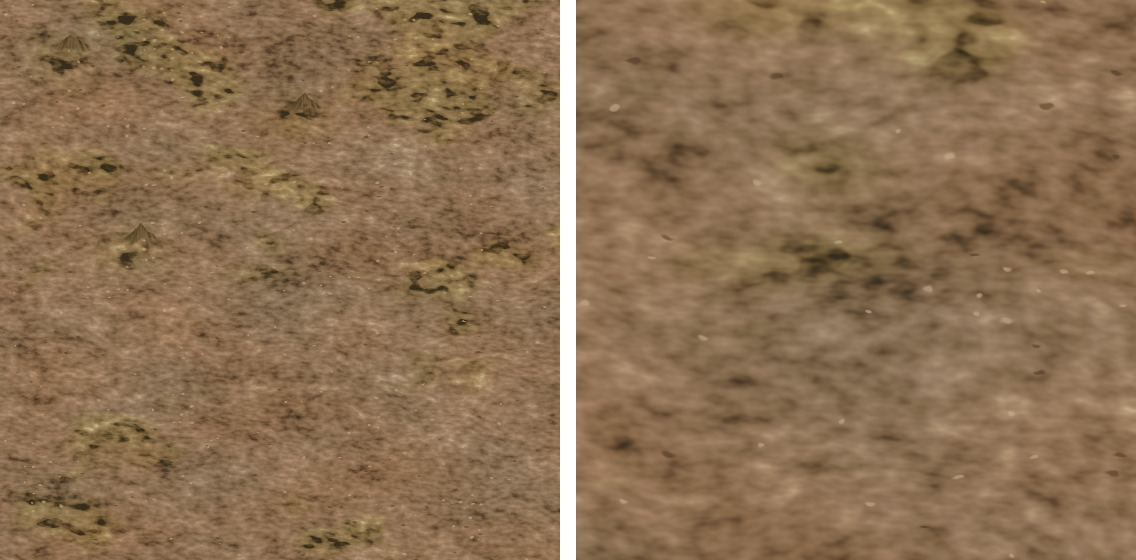
Left: the whole. Right: its middle third, enlarged.
Reproduce this texture procedurally as a WebGL 2 fragment shader.

```glsl
#version 300 es
precision highp float;
// Dry earth seen at a low angle: streaky soil from stretched gradient noise octaves,
// with olive scrub patches, small ribbed mounds, pale pebbles and dark chips on top.
// Everything adjusts one tone value, which is finally looked up in a colour ramp.

uniform vec2 u_resolution;
out vec4 fragColor;

const float TAU = 6.2831853;
const float SLANT = 0.06;                   // streaks fall slightly to the right
const float BASE_TONE = 2.45;               // ramp position of plain soil
const vec2 SOIL_SCALE = vec2(3.0, 6.0);     // coarsest octave, stretched sideways
const float OCTAVE_STEP = 2.2;
const float OCTAVE_WEIGHT[6] = float[6](1.2, 1.2, 1.6, 2.2, 2.4, 1.0);
const vec2 PATCH_SCALE = vec2(3.2, 6.0);
const vec2 LEAF_SCALE = vec2(24.0, 50.0);
const float LEAF_SHADE = 2.7;
const float STRAW_LIGHT = 1.1;
const vec2 MOUND_GRID = vec2(5.0, 8.0);
const float MOUND_CHANCE = 0.3;
const vec2 PEBBLE_GRID = vec2(60.0, 62.0);
const vec2 CHIP_GRID = vec2(45.0, 70.0);
const vec3 SCRUB_TINT = vec3(0.97, 1.0, 0.87);

// Ramp from deep shade through soil to pebble; tone 0 is the second entry.
const vec3 RAMP[8] = vec3[8](
    vec3(0.22, 0.18, 0.12), vec3(0.36, 0.27, 0.18), vec3(0.47, 0.36, 0.25),
    vec3(0.53, 0.42, 0.30), vec3(0.58, 0.46, 0.35), vec3(0.63, 0.51, 0.39),
    vec3(0.69, 0.58, 0.45), vec3(0.80, 0.71, 0.60));

vec3 hash3(vec2 cell, int seed) {
    uvec3 v = uvec3(ivec3(ivec2(cell), seed)) * 1664525u + 1013904223u;
    v.x += v.y * v.z; v.y += v.z * v.x; v.z += v.x * v.y;
    v ^= v >> 16u;
    v.x += v.y * v.z; v.y += v.z * v.x; v.z += v.x * v.y;
    return vec3(v >> 16u) / 65535.0;
}

float cornerSlope(vec2 cell, vec2 corner, vec2 f, int seed) {
    float angle = TAU * hash3(cell + corner, seed).x;
    return dot(vec2(cos(angle), sin(angle)), f - corner);
}

float gradientNoise(vec2 p, int seed) {
    vec2 cell = floor(p), f = p - cell;
    vec2 w = f * f * f * (f * (f * 6.0 - 15.0) + 10.0);
    float low = mix(cornerSlope(cell, vec2(0, 0), f, seed), cornerSlope(cell, vec2(1, 0), f, seed), w.x);
    float high = mix(cornerSlope(cell, vec2(0, 1), f, seed), cornerSlope(cell, vec2(1, 1), f, seed), w.x);
    return mix(low, high, w.y);
}

float soilTone(vec2 p) {
    float tone = BASE_TONE;
    vec2 scale = SOIL_SCALE;
    for (int i = 0; i < 6; i++) {
        tone += OCTAVE_WEIGHT[i] * gradientNoise(p * scale, i);
        scale *= OCTAVE_STEP;
    }
    return tone;
}

// Coverage of small flattened spots, at most one per grid cell.
float specks(vec2 p, vec2 grid, float chance, int seed) {
    vec2 cell = floor(p * grid);
    vec3 place = hash3(cell, seed), form = hash3(cell, seed + 1);
    vec2 radius = mix(0.12, 0.28, form.x) * vec2(1.0, mix(0.5, 0.8, form.y));
    float d = length((fract(p * grid) - 0.3 - 0.4 * place.xy) / radius);
    return step(place.z, chance) * (1.0 - smoothstep(0.45, 1.1, d));
}

// Scattered mounds: x = coverage, y = tone, z = surrounding scrub.
vec3 mounds(vec2 p) {
    vec3 result = vec3(0.0);
    float fray = gradientNoise(p * vec2(70.0, 90.0), 20);
    for (int j = -1; j <= 1; j++)
    for (int i = -1; i <= 1; i++) {
        vec2 cell = floor(p * MOUND_GRID) + vec2(i, j);
        vec3 place = hash3(cell, 21), form = hash3(cell, 22);
        vec2 centre = (cell + 0.2 + 0.6 * place.xy) / MOUND_GRID;
        if (place.z > MOUND_CHANCE * smoothstep(0.45, 0.6, centre.y)) continue;
        vec2 q = (p - centre) / mix(0.03, 0.048, form.x);
        float roof = mix(0.6, 0.9, form.y) * exp(-1.8 * pow(abs(q.x), 1.3)) + 0.12 * fray;
        float body = smoothstep(0.0, 0.12, roof - q.y) * smoothstep(-0.35, 0.15, q.y + 0.5 * fray)
                   * (1.0 - smoothstep(0.7, 1.1, abs(q.x)));
        float ribs = gradientNoise(vec2(9.0 * q.x / max(1.3 - q.y, 0.2), 1.5 * q.y), 23);
        float crest = 1.0 - smoothstep(0.0, 0.3, roof - q.y);
        if (body > result.x) result.xy = vec2(body, 0.5 + 2.2 * ribs - 0.8 * crest);
        vec2 skirt = (q + vec2(0.5, 0.5)) * vec2(0.6, 0.9);
        result.z = max(result.z, 0.9 * exp(-dot(skirt, skirt)));
    }
    return result;
}

void main() {
    vec2 uv = gl_FragCoord.xy / u_resolution.y;
    vec2 p = uv + vec2(0.0, SLANT * uv.x + 0.012 * gradientNoise(uv * vec2(6.0, 10.0), 10));
    float tone = soilTone(p);

    // Scrub patches, denser toward the top: dark leaves over pale straw
    vec3 mound = mounds(uv);
    float density = gradientNoise(p * PATCH_SCALE, 11) + 0.4 * gradientNoise(p * PATCH_SCALE * 3.0, 12);
    density += mix(-0.15, 0.1, smoothstep(0.25, 0.95, uv.y));
    float scrub = max(smoothstep(0.08, 0.34, density), mound.z);
    float leaf = gradientNoise(p * LEAF_SCALE, 13) + 0.5 * gradientNoise(p * LEAF_SCALE * 2.1, 14);
    tone -= LEAF_SHADE * scrub * smoothstep(0.05, 0.3, leaf);
    tone += STRAW_LIGHT * scrub * smoothstep(0.0, 0.3, -leaf);
    tone = mix(tone, mound.y, 0.9 * mound.x);

    // Loose chips and clustered pebbles
    vec2 rough = p + 0.002 * gradientNoise(p * 150.0, 15);
    float cluster = smoothstep(0.15, 0.4, gradientNoise(uv * vec2(5.0, 7.0), 16));
    tone = mix(tone, -0.3, 0.7 * specks(rough, CHIP_GRID, 0.04, 30));
    tone = mix(tone, 5.6, 0.8 * specks(rough, PEBBLE_GRID, 0.04 + 0.26 * cluster, 40));

    // Colour ramp, olive scrub and a slow drift between red and yellow earth
    float t = clamp(tone + 1.0, 0.0, 6.999);
    int k = int(t);
    vec3 color = mix(RAMP[k], RAMP[k + 1], fract(t));
    color *= mix(vec3(1.0), SCRUB_TINT, max(scrub, mound.x));
    color *= 1.0 + 0.08 * gradientNoise(p * vec2(5.0, 9.0), 17) * vec3(0.6, -0.3, -1.0);
    fragColor = vec4(color, 1.0);
}
```
